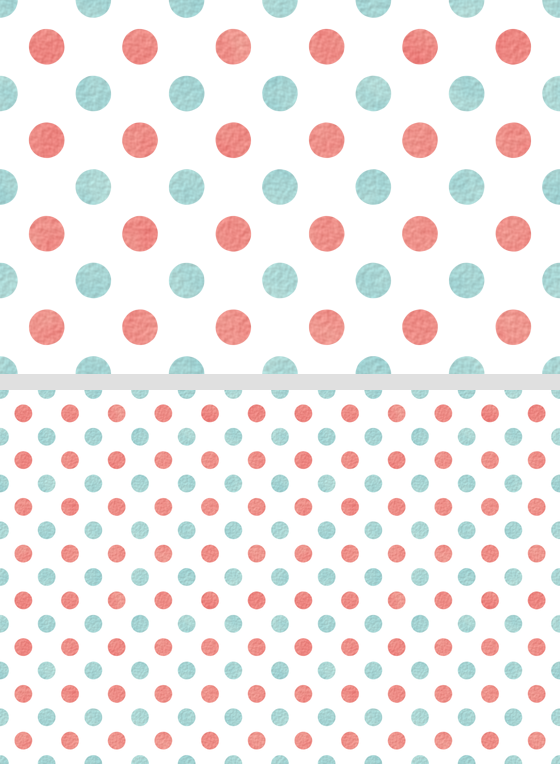
Top: one tile. Bottom: repeated 2 by 2.
A Shadertoy shader for this pattern:

```glsl
#define REPEATS vec2(6.0, 4.0)
#define RADIUS 0.190
#define EDGE_WOBBLE 0.003
#define PAPER vec3(1.0)
#define TEAL_DEEP vec3(0.58, 0.79, 0.80)
#define TEAL_PALE vec3(0.73, 0.87, 0.85)
#define CORAL_DEEP vec3(0.92, 0.47, 0.46)
#define CORAL_PALE vec3(0.94, 0.64, 0.60)
#define GRAIN_SCALE 17.0
#define GRAIN_RELIEF 0.085
#define WASH_STRENGTH 0.35
#define DOT_VARIATION 0.30

// Integer hash of a lattice point, two values in 0..1
vec2 hash2(vec2 cell) {
    uvec2 h = uvec2(ivec2(cell)) * uvec2(1597u, 3571u) + 977u;
    h = (h ^ (h.yx >> 3u)) * 48271u;
    h = (h ^ (h.yx >> 7u)) * 69621u;
    h ^= h >> 15u;
    return vec2(h & 65535u) / 65535.0;
}

float cornerSlope(vec2 cell, vec2 offset, vec2 period) {
    float angle = 6.28319 * hash2(mod(cell, period)).x;
    return dot(vec2(cos(angle), sin(angle)), offset);
}

// Gradient noise that wraps over the whole canvas
float tiledNoise(vec2 p, float scale) {
    vec2 period = REPEATS * scale;
    p *= scale;
    vec2 i = floor(p), f = p - i;
    vec2 u = f * f * f * (f * (f * 6.0 - 15.0) + 10.0);
    vec2 e = vec2(1.0, 0.0);
    float low = mix(cornerSlope(i, f, period),
                    cornerSlope(i + e.xy, f - e.xy, period), u.x);
    float high = mix(cornerSlope(i + e.yx, f - e.yx, period),
                     cornerSlope(i + e.xx, f - e.xx, period), u.x);
    return mix(low, high, u.y);
}

float paperHeight(vec2 p) {
    return tiledNoise(p, GRAIN_SCALE)
         + 0.5 * tiledNoise(p + 0.37, GRAIN_SCALE * 2.0);
}

// Rough paper lit from the upper left
float paperRelief(vec2 p) {
    vec2 toLight = vec2(-0.6, 0.8) * 0.22 / GRAIN_SCALE;
    return paperHeight(p - toLight) - paperHeight(p + toLight);
}

// Soft pools of pigment
float pigmentWash(vec2 p) {
    return tiledNoise(p, 3.0) + 0.6 * tiledNoise(p + 0.21, 7.0);
}

// One square lattice of painted dots
vec3 paintDots(vec3 base, vec2 p, vec2 shift, vec3 deep, vec3 pale,
               float wash, float relief, float pixel) {
    vec2 q = p - shift;
    vec2 id = floor(q + 0.5);
    vec2 seed = hash2(mod(id, REPEATS) + 40.0 * shift);
    float edge = length(q - id) - RADIUS
               + EDGE_WOBBLE * tiledNoise(p, 12.0);
    float tone = 0.5 + DOT_VARIATION * (seed.x - 0.5)
               + WASH_STRENGTH * (0.6 + 0.8 * seed.y) * wash;
    vec3 paint = mix(deep, pale, clamp(tone, 0.0, 1.0));
    paint += GRAIN_RELIEF * relief * vec3(0.7, 1.0, 1.0);
    float cover = 1.0 - smoothstep(-0.75 * pixel, 0.75 * pixel, edge);
    return mix(base, clamp(paint, 0.0, 1.0), cover);
}

void mainImage(out vec4 fragColor, in vec2 fragCoord) {
    vec2 p = fragCoord / iResolution.xy * REPEATS;
    float pixel = REPEATS.y / iResolution.y;
    float wash = pigmentWash(p);
    float relief = paperRelief(p);

    // Teal on the lattice corners, coral in the cell centres
    vec3 color = paintDots(PAPER, p, vec2(0.0), TEAL_DEEP, TEAL_PALE,
                           wash, relief, pixel);
    color = paintDots(color, p, vec2(0.5), CORAL_DEEP, CORAL_PALE,
                      wash, relief, pixel);
    fragColor = vec4(color, 1.0);
}
```
